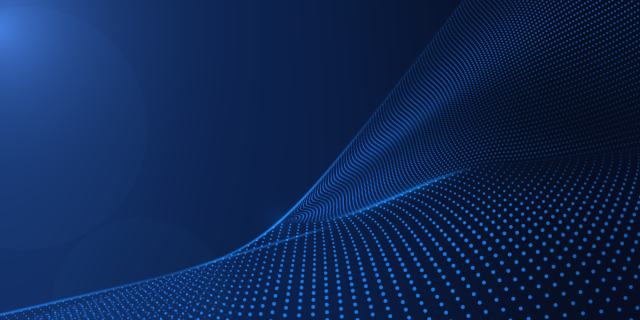
This background is drawn by a WebGL 2 fragment shader. Its source:

```glsl
#version 300 es
precision highp float;
// Deep blue backdrop with a corner glow, faint discs and a twisted sheet of glowing dots.
uniform vec2 u_resolution;
out vec4 fragColor;

const vec3 LEFT_BLUE = vec3(0.066, 0.180, 0.392);
const vec3 MID_BLUE = vec3(0.042, 0.124, 0.292);
const vec3 RIGHT_NAVY = vec3(0.026, 0.056, 0.136);
const vec3 GLOW_BLUE = vec3(0.20, 0.30, 0.46);
const vec3 DOT_BLUE = vec3(0.07, 0.48, 0.92);
const vec3 FAR_BLUE = vec3(0.07, 0.35, 0.70);
const vec3 EDGE_CYAN = vec3(0.08, 0.56, 0.95);
const vec2 GLOW_POS = vec2(0.0, 0.91);
const vec2 PINCH = vec2(0.875, 0.306);
const float COLUMN_STEP = 0.062;
const float ROW_GROWTH = 0.055;
const float FAR_ROWS = 58.0;
const float FAR_STEP = 0.0132;

// Outer silhouette: a shallow slope that bends into a steep one
float silhouette(float x) {
  return 0.016 + 0.23 * x + 0.0945 * log(1.0 + exp((x - 0.83) / 0.09));
}

// Ridge that separates the near sheet from the far one
float ridge(float x) {
  return 0.303 + 0.19 * smoothstep(0.93, 1.6, x) + 0.1 * max(x - 1.6, 0.0);
}

// Round dots at the cell centres of a warped lattice
float dots(vec2 cell, float radius, float px) {
  vec2 f = fract(cell) - 0.5;
  vec2 a = dFdx(cell), b = dFdy(cell);
  float det = abs(a.x * b.y - a.y * b.x) + 1e-5;
  float dist = px * length(vec2(b.y * f.x - b.x * f.y, a.x * f.y - a.y * f.x)) / det;
  return 1.0 - smoothstep(radius - 0.8 * px, radius + 0.8 * px, dist);
}

// Lattice that fans out below a crest, with rows widening towards the viewer
vec2 fanLattice(float x, float depth, float fanX) {
  float d = max(depth, -0.1);
  float hook = 0.05 * exp(-max(d, 0.0) / 0.05) * smoothstep(0.95, 1.15, x);
  float column = (x - fanX + hook) / (d + 0.42) / COLUMN_STEP;
  return vec2(column, log(1.0 + d / 0.15) / ROW_GROWTH);
}

// Distance to the zero line of a height field
float lineDistance(float h, float px) {
  return abs(h) * px / (length(vec2(dFdx(h), dFdy(h))) + 1e-5);
}

float stroke(float dist, float width) {
  return exp(-dist * dist / (width * width));
}

float disc(vec2 p, vec2 center, float radius, float px) {
  float d = length(p - center);
  float inside = 1.0 - smoothstep(radius - px, radius + px, d);
  return inside * (0.45 + 0.55 * smoothstep(0.3, 1.0, d / radius));
}

vec3 backdrop(vec2 p, float px) {
  vec3 color = mix(LEFT_BLUE, MID_BLUE, smoothstep(0.0, 0.9, p.x));
  color = mix(color, RIGHT_NAVY, smoothstep(0.8, 1.85, p.x + 0.1 * (p.y - 0.5)));
  color += GLOW_BLUE * exp(-4.2 * length(p - GLOW_POS));
  color += vec3(0.008, 0.013, 0.017) * disc(p, vec2(0.08, 0.60), 0.38, px);
  color += vec3(0.004, 0.012, 0.012) * disc(p, vec2(0.44, 0.04), 0.28, px);
  return color;
}

void main() {
  float px = 1.0 / u_resolution.y;
  vec2 p = gl_FragCoord.xy * px;
  float outer = silhouette(p.x), crest = ridge(p.x);
  float top = min(outer, crest);
  vec3 color = backdrop(p, px);

  // Far sheet: fine rows radiating from the pinch, crossed by slanted columns
  float span = max(outer - crest, 0.004);
  float s = (outer - p.y) / span;
  float slant = p.x + 0.55 * p.y + 0.012 * sin(9.0 * s + 5.0 * p.x);
  float rowWave = 0.015 * sin(7.0 * p.x + 6.0 * s);
  vec2 farCell = vec2(slant / FAR_STEP, (s + rowWave) * FAR_ROWS);
  float farMask = smoothstep(-0.01, 0.01, s) * (1.0 - smoothstep(0.97, 1.02, s));
  farMask *= smoothstep(PINCH.x, PINCH.x + 0.08, p.x);
  vec2 shade = (p - vec2(1.9, 0.60)) / vec2(0.45, 0.13);
  float farLight = 0.60 + 0.18 * sin(13.0 * s - 4.0 * p.x + 2.0);
  farLight *= 1.0 - 0.75 * exp(-dot(shade, shade));
  farLight *= mix(0.55, 1.0, smoothstep(0.0, 0.25, s));
  color *= 1.0 - 0.12 * farMask * smoothstep(1.0, 1.5, p.x);
  float farRadius = mix(0.0024, 0.0030, smoothstep(1.2, 1.8, p.x));
  color += FAR_BLUE * farMask * farLight * dots(farCell, farRadius, px);
  float streak = stroke(p.y - 0.58 - 0.75 * (p.x - 1.24), 0.03);
  color += FAR_BLUE * 0.13 * farMask * streak * stroke(p.x - 1.27, 0.16);

  // Near sheet: large dots growing away from the ridge
  float depth = top - p.y;
  float nearMask = smoothstep(-0.003, 0.003, depth);
  float radius = 0.0026 + 0.0034 * smoothstep(0.0, 0.25, depth);
  radius *= mix(0.7, 1.0, smoothstep(0.3, 0.9, p.x));
  float fadeIn = mix(1.0, smoothstep(-0.03, 0.13, depth), smoothstep(1.3, 1.65, p.x));
  float nearLight = fadeIn * (1.0 - 0.3 * smoothstep(1.4, 2.0, p.x));
  float nearDots = dots(fanLattice(p.x, depth, 1.0), radius, px);
  color = mix(color, DOT_BLUE, nearMask * nearLight * nearDots);

  // Folded underside: a second lattice overlapping at lower left
  float strand = 0.138 + 0.30 * (p.x - 0.52);
  float foldDepth = min(strand, outer) - p.y;
  float foldMask = smoothstep(0.0, 0.01, foldDepth) * (1.0 - smoothstep(0.55, 0.85, p.x));
  float foldDots = dots(fanLattice(p.x, foldDepth, 1.35) * 1.3, 0.003, px);
  color += FAR_BLUE * foldMask * (0.05 + 0.4 * foldDots);

  // Bright rims along the silhouette, the ridge and the folded strand
  float outerDist = lineDistance(outer - p.y, px);
  float crestDist = lineDistance(crest - p.y, px);
  float strandDist = lineDistance(strand - p.y, px);
  float rimLight = 0.15 + 0.55 * stroke(p.x - PINCH.x, 0.17) + 0.3 * (1.0 - smoothstep(0.0, 0.7, p.x));
  rimLight *= 1.0 - 0.6 * smoothstep(1.0, 1.35, p.x);
  color += EDGE_CYAN * rimLight * stroke(outerDist, 0.0038);
  float crestLight = smoothstep(0.95, 1.2, p.x) * (1.0 - smoothstep(1.3, 1.52, p.x));
  color += EDGE_CYAN * crestLight * (0.45 * stroke(crestDist, 0.0045) + 0.12 * stroke(crestDist, 0.022));
  float strandLight = smoothstep(0.5, 0.75, p.x) * (1.0 - smoothstep(0.95, 1.06, p.x));
  color += EDGE_CYAN * 0.35 * strandLight * stroke(strandDist, 0.0035);
  color += EDGE_CYAN * 0.15 * exp(-length(p - PINCH) / 0.025);

  fragColor = vec4(clamp(color, 0.0, 1.0), 1.0);
}
```
